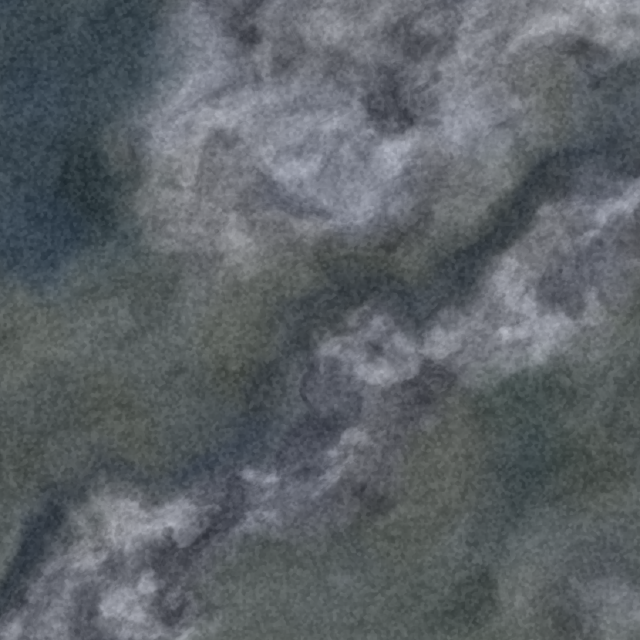
Give the GLSL for this texture, as a Shadertoy shader.

```glsl
// Hazy grey cloud banks drifting diagonally over dark, grainy slate-green ground.

vec3 hash3(vec2 cell) {
    vec3 h = fract(vec3(cell.xyx) * vec3(0.1031, 0.1030, 0.0973));
    h += dot(h, h.yxz + 33.33);
    return fract((h.xxy + h.yzz) * h.zyx);
}

// Soft cellular noise: random tones blended by distance to jittered points
float softCells(vec2 p) {
    vec2 cell = floor(p);
    vec2 f = p - cell;
    float sum = 0.0, total = 0.0;
    for (int y = -1; y <= 1; y++) {
        for (int x = -1; x <= 1; x++) {
            vec2 offset = vec2(x, y);
            vec3 h = hash3(cell + offset + 57.0);
            vec2 d = offset + 0.1 + 0.8 * h.xy - f;
            float weight = exp(-6.0 * dot(d, d));
            sum += weight * h.z;
            total += weight;
        }
    }
    return sum / total;
}

float billow(vec2 p) {
    float sum = 0.0, amplitude = 0.5;
    for (int i = 0; i < 5; i++) {
        sum += amplitude * softCells(p);
        p = mat2(1.6, 1.2, -1.2, 1.6) * p + 13.7;
        amplitude *= 0.55;
    }
    return sum / 1.06;
}

// Soft round spot with unit peak
float spot(vec2 p, vec2 center, vec2 radius) {
    vec2 d = (p - center) / radius;
    return exp(-dot(d, d));
}

void mainImage(out vec4 fragColor, in vec2 fragCoord) {
    vec2 uv = fragCoord / iResolution.xy;

    // Frame along and across the drift, with ragged edges
    vec2 drift = vec2(dot(uv, vec2(0.8, 0.6)), dot(uv, vec2(-0.6, 0.8)));
    vec2 warp = vec2(billow(uv * 5.0), billow(uv * 5.0 + 31.0)) - 0.5;
    vec2 p = uv + 0.22 * warp;
    float across = drift.y + 0.22 * warp.y;
    float clouds = billow(drift * vec2(7.0, 12.0) + 2.0 * warp);
    float puffs = billow(drift * vec2(13.0, 18.0) + 40.0);

    // Ground: olive haze, teal upper left, deep green lower right
    vec3 color = vec3(0.325, 0.350, 0.345);
    float teal = smoothstep(0.34, 0.14, p.x) * smoothstep(0.48, 0.66, p.y);
    color = mix(color, vec3(0.225, 0.275, 0.310), teal);
    color = mix(color, vec3(0.215, 0.260, 0.260), 0.9 * spot(p, vec2(0.83, 0.35), vec2(0.09, 0.13)));
    color = mix(color, vec3(0.275, 0.310, 0.300), 0.8 * spot(p, vec2(0.69, 0.10), vec2(0.12, 0.14)));
    color = mix(color, vec3(0.380, 0.395, 0.390), 0.7 * spot(p, vec2(0.68, 0.30), vec2(0.10, 0.13)));
    color += 0.20 * (clouds - 0.5);

    // Cloud cover: wide upper bank, narrow lower bank, wisp in the corner
    float upper = smoothstep(0.17, 0.32, p.x) * smoothstep(0.07, 0.24, across)
                * smoothstep(0.46, 0.66, uv.y);
    float lower = smoothstep(-0.19, -0.11, across) * smoothstep(0.07, -0.01, across);
    float corner = 0.6 * spot(p, vec2(0.97, 0.08), vec2(0.18, 0.07));
    float cover = clamp(max(max(upper, lower), corner), 0.0, 1.0);
    vec3 cloudColor = vec3(0.430, 0.440, 0.475) + 0.58 * (clouds - 0.5) + 0.18 * (puffs - 0.5);
    cloudColor += 0.05 * smoothstep(0.5, 1.0, uv.x) * upper;
    color = mix(color, cloudColor, 0.92 * cover);

    // Bright puffs, strongest on the lower bank
    color += vec3(0.12, 0.12, 0.125) * smoothstep(0.52, 0.72, puffs) * (lower + 0.4 * upper);

    // Blue-black furrow between the banks
    float furrow = exp(-pow((across - 0.065) / 0.045, 2.0));
    color = mix(color, vec3(0.230, 0.260, 0.300) + 0.2 * (clouds - 0.5), 0.75 * furrow);

    // Fine soft grain with a faint bluish drift in hue
    float grain = softCells(uv * 190.0) - 0.5;
    float speck = softCells(uv * 110.0 + 71.0) - 0.5;
    color += 0.085 * grain + 0.04 * speck;
    color += vec3(-0.01, 0.0, 0.03) * (softCells(uv * 9.0 + 5.0) - 0.5);

    fragColor = vec4(clamp(color, 0.0, 1.0), 1.0);
}
```
